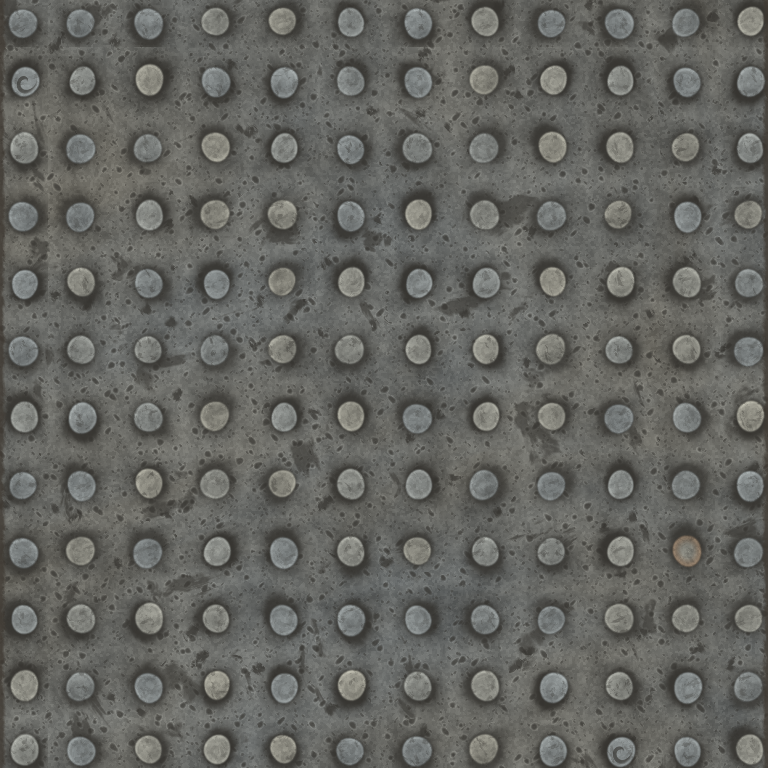
Write a three.js fragment shader that draws this texture.

```glsl
// Worn concrete-grey plate with a 12 by 12 grid of round studs, pits and grime.
#define STUDS 12.0
#define PITCH 0.0876
#define FIRST 0.0185
#define RADIUS 0.0188
#define SOFT 0.0014
#define GROUND vec3(0.415, 0.418, 0.402)
#define GRIME vec3(0.205, 0.198, 0.182)
#define COOL_STUD vec3(0.485, 0.505, 0.505)
#define WARM_STUD vec3(0.550, 0.545, 0.505)
#define RUST vec3(0.43, 0.32, 0.23)

varying vec2 vUv;

float hash(vec2 p) {
  vec3 q = fract(vec3(p.xyx) * 0.1031);
  q += dot(q, q.yzx + 33.33);
  return fract((q.x + q.y) * q.z);
}

vec2 hash2(vec2 p) {
  return vec2(hash(p), hash(p + 71.7));
}

// Layered, warped sines, roughly -1 to 1.
float clouds(vec2 p) {
  float sum = 0.0, amp = 0.5;
  for (int i = 0; i < 6; i++) {
    p = mat2(0.8, 0.6, -0.6, 0.8) * p * 1.75 + 0.9 * sin(p.yx) + 2.3;
    sum += amp * sin(p.x) * sin(p.y);
    amp *= 0.65;
  }
  return sum;
}

// Cellular noise: distance to the nearest point, and its random id.
vec2 cells(vec2 p) {
  vec2 home = floor(p), best = vec2(9.0, 0.0);
  for (int y = -1; y <= 1; y++) {
    for (int x = -1; x <= 1; x++) {
      vec2 c = home + vec2(float(x), float(y));
      float d = length(c + 0.1 + 0.8 * hash2(c) - p);
      if (d < best.x) best = vec2(d, hash(c + 19.3));
    }
  }
  return best;
}

// Pits of varied size: x is the dark hollow, y the pale rim.
vec2 pits(vec2 uv, float scale, float share) {
  vec2 c = cells(uv * scale + 0.12 * sin(uv.yx * scale * 4.0));
  float size = mix(0.12, 0.25, fract(c.y * 37.0));
  float keep = step(c.y, share);
  float blur = 0.06 + SOFT * scale * 0.5;
  float hollow = 1.0 - smoothstep(size - blur, size + blur, c.x);
  float rim = 1.0 - smoothstep(0.0, 0.1, abs(c.x - size - 0.1));
  return keep * vec2(hollow, rim);
}

void main() {
  vec2 uv = vUv;
  float broad = clouds(uv * 5.0 + 3.0);
  float patchy = clouds(uv * 17.0 + 11.0);
  float fine = clouds(uv * 75.0);
  float grain = cells(uv * 290.0).y - 0.5;

  // Nearest stud; the outer rows sit slightly inward.
  vec2 id = clamp(floor((uv - FIRST) / PITCH + 0.5), 0.0, STUDS - 1.0);
  vec2 centre = clamp(FIRST + id * PITCH, vec2(0.031, 0.023), vec2(0.976, 0.971));
  vec2 rnd = hash2(id + 5.0), rnd2 = hash2(id + 43.0);
  vec2 p = uv - centre - (rnd - 0.5) * 0.004;
  float angle = atan(p.y, p.x);
  float wobble = 0.035 * sin(angle * 2.0 + rnd.x * 6.3) + 0.02 * sin(angle * 3.0 + rnd.y * 6.3);
  float r = length(p * vec2(1.03, 0.97)) / (RADIUS * (0.95 + 0.1 * rnd2.x + wobble));

  // Ground: mottled grey with cool and ochre drifts.
  vec3 col = GROUND * (1.0 + 0.10 * broad + 0.13 * patchy + 0.08 * fine + 0.15 * grain);
  col += vec3(-0.012, 0.0, 0.016) * clouds(uv * 4.0 + 27.0);
  vec2 lane = abs(uv - centre) / PITCH;
  col *= 0.90 + 0.13 * smoothstep(0.1, 0.5, max(lane.x, lane.y));

  // Pits and scattered dark spots.
  vec2 large = pits(uv, 62.0, 0.30 + 0.25 * patchy);
  vec2 small = pits(uv + 0.37, 125.0, 0.34);
  col = mix(col, GRIME, 0.62 * large.x + 0.42 * small.x * (1.0 - large.x));
  col *= 1.0 + 0.10 * large.y + 0.06 * small.y;
  vec2 spot = cells(uv * 25.0 + 0.22 * fine);
  col = mix(col, GRIME, 0.7 * step(spot.y, 0.10) * (1.0 - smoothstep(0.08, 0.24, spot.x)));

  // Grime settled around each stud, heavier on a random side.
  vec2 side = vec2(cos(rnd2.y * 6.28), sin(rnd2.y * 6.28));
  float lean = dot(p, side) / RADIUS;
  float reach = r - 0.18 * lean + 0.17 * patchy + 0.10 * fine;
  float halo = 0.72 * (1.0 - smoothstep(0.95, 1.55, reach));
  halo += 0.23 * (1.0 - smoothstep(1.1, 2.3, reach));
  col = mix(col, GRIME, halo * (0.7 + 0.3 * rnd.x));
  float stain = smoothstep(0.48, 0.78, patchy + 0.22 * broad + 0.18 * fine);
  col = mix(col, GRIME, 0.6 * stain);

  // Stud face: low dome, scuffs, worn rim and an occasional swirl.
  vec3 face = mix(COOL_STUD, WARM_STUD, smoothstep(0.2, 1.0, rnd.y));
  face = mix(face, RUST, 0.55 * step(0.972, rnd2.x) * smoothstep(0.3, 0.9, r));
  face *= 0.94 + 0.12 * rnd.x + 0.11 * fine + 0.11 * grain;
  face *= 1.0 + 0.06 * dot(p, vec2(-0.6, 0.8)) / RADIUS - 0.07 * lean;
  float scuff = smoothstep(0.15, 0.65, clouds(p * 110.0 + rnd * 40.0));
  face = mix(face, GRIME, 0.38 * scuff * (0.4 + 0.6 * rnd2.y));
  float coil = smoothstep(0.35, 0.8, cos(angle - 7.0 * r + rnd.x * 6.3));
  coil *= smoothstep(0.1, 0.25, r) * (1.0 - smoothstep(0.65, 0.9, r));
  face = mix(face, GRIME, coil * mix(0.10, 0.65, step(0.965, rnd.x)));
  face *= 1.0 + 0.10 * smoothstep(0.72, 0.88, r) - 0.28 * smoothstep(0.88, 1.02, r);
  float edge = SOFT / RADIUS;
  col = mix(col, face, 1.0 - smoothstep(1.0 - edge, 1.0 + edge, r));

  // Dirty plate edges, rust-brown on the left and right.
  float border = min(uv.x, 1.0 - uv.x) + 0.003 * fine;
  col = mix(col, mix(GRIME, RUST, 0.15), 0.75 * (1.0 - smoothstep(0.002, 0.008, border)));
  float seam = 1.0 - smoothstep(0.0, 0.012, abs(uv.y - 0.955 + 0.006 * patchy));
  col = mix(col, GRIME, 0.5 * seam * smoothstep(0.0, 0.5, broad + patchy) * smoothstep(0.95, 1.1, r));

  gl_FragColor = vec4(clamp(col, 0.0, 1.0), 1.0);
}
```
